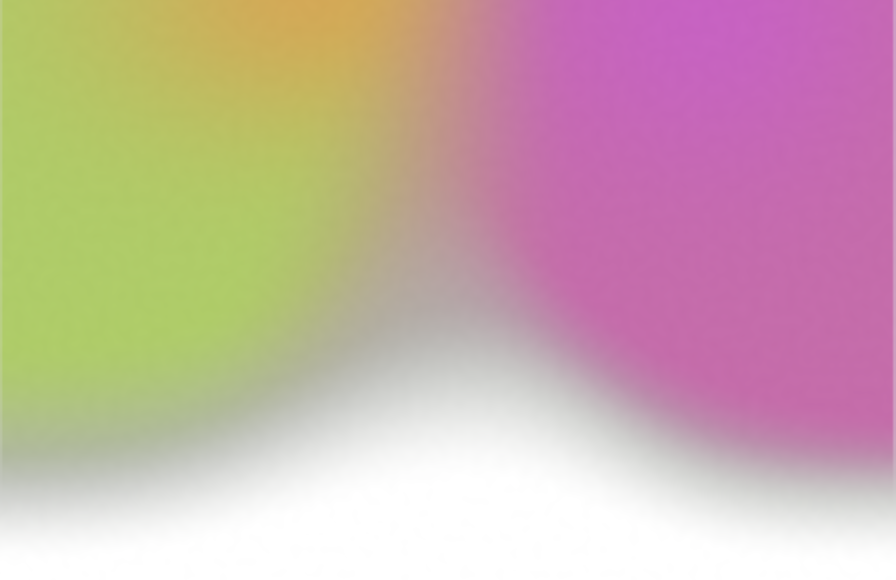
A WebGL 2 fragment shader for this background:

```glsl
#version 300 es
precision highp float;
// Soft colour wash: lime on the left, orchid on the right and amber at the top,
// sinking through neutral grey into a white floor that rises in a central arch.
// Built from Gaussian glows and smooth ramps, with a faint gradient-noise grain.

uniform vec2 u_resolution;
out vec4 fragColor;

const vec3 LIME = vec3(0.685, 0.80, 0.41);
const vec3 AMBER = vec3(0.83, 0.66, 0.34);
const vec3 PINK = vec3(0.77, 0.425, 0.665);
const vec3 ORCHID = vec3(0.78, 0.385, 0.76);
const vec3 GREY = vec3(0.69, 0.70, 0.68);
const vec3 WHITE = vec3(1.0);

float bell(float x, float center, float width) {
    float t = (x - center) / width;
    return exp(-t * t);
}

float glow(vec2 p, vec2 center, vec2 size) {
    return bell(p.x, center.x, size.x) * bell(p.y, center.y, size.y);
}

vec2 gradientAt(vec2 cell) {
    float h = fract(sin(dot(cell, vec2(127.1, 311.7))) * 43758.5);
    float angle = 6.2832 * h;
    return vec2(cos(angle), sin(angle));
}

float gradientNoise(vec2 p) {
    vec2 i = floor(p), f = fract(p);
    vec2 s = f * f * f * (f * (f * 6.0 - 15.0) + 10.0);
    vec2 e = vec2(1.0, 0.0);
    float a = dot(gradientAt(i), f);
    float b = dot(gradientAt(i + e.xy), f - e.xy);
    float c = dot(gradientAt(i + e.yx), f - e.yx);
    float d = dot(gradientAt(i + e.xx), f - e.xx);
    return mix(mix(a, b, s.x), mix(c, d, s.x), s.y);
}

// Upper wash; p.y is the depth below the top edge.
vec3 colourWash(vec2 p) {
    vec3 left = mix(LIME, AMBER, glow(p, vec2(0.36, -0.02), vec2(0.25, 0.25)));
    vec3 right = mix(PINK, ORCHID, glow(p, vec2(0.79, 0.0), vec2(0.22, 0.30)));
    float seam = 0.515 - 0.13 * p.y;
    float spread = 0.13 + 0.16 * p.y;
    return mix(left, right, smoothstep(seam - spread, seam + spread, p.x));
}

// Grey haze, then white, measured from the arched horizon.
vec3 whiteFloor(vec3 colour, vec2 p) {
    float arch = bell(p.x, 0.53, p.x < 0.53 ? 0.26 : 0.20);
    float depth = p.y - (0.88 - 0.20 * arch);
    float reach = mix(0.29, 0.16, smoothstep(0.3, 1.1, p.x))
                + 0.18 * bell(p.x, 0.48, 0.10);
    float softness = 0.10 + 0.06 * arch;
    colour = mix(colour, GREY, smoothstep(-reach, 0.0, depth));
    return mix(colour, WHITE, smoothstep(-softness - 0.01, softness, depth));
}

// Pale hairline along each side, fading inward.
float sideLine(float x, float width) {
    return 1.0 - smoothstep(0.3 * width, width, x);
}

void main() {
    vec2 uv = gl_FragCoord.xy / u_resolution;
    vec2 p = vec2(uv.x, 1.0 - uv.y);
    float aspect = u_resolution.x / u_resolution.y;

    vec3 colour = whiteFloor(colourWash(p), p);
    float rim = 0.25 * sideLine(p.x, 0.004) + 0.45 * sideLine(1.0 - p.x, 0.005);
    colour = mix(colour, vec3(0.85), rim * (1.0 - smoothstep(0.75, 0.9, p.y)));

    // Faint mottled grain
    colour += 0.008 * gradientNoise(uv * vec2(aspect, 1.0) * 48.0);
    fragColor = vec4(clamp(colour, 0.0, 1.0), 1.0);
}
```
